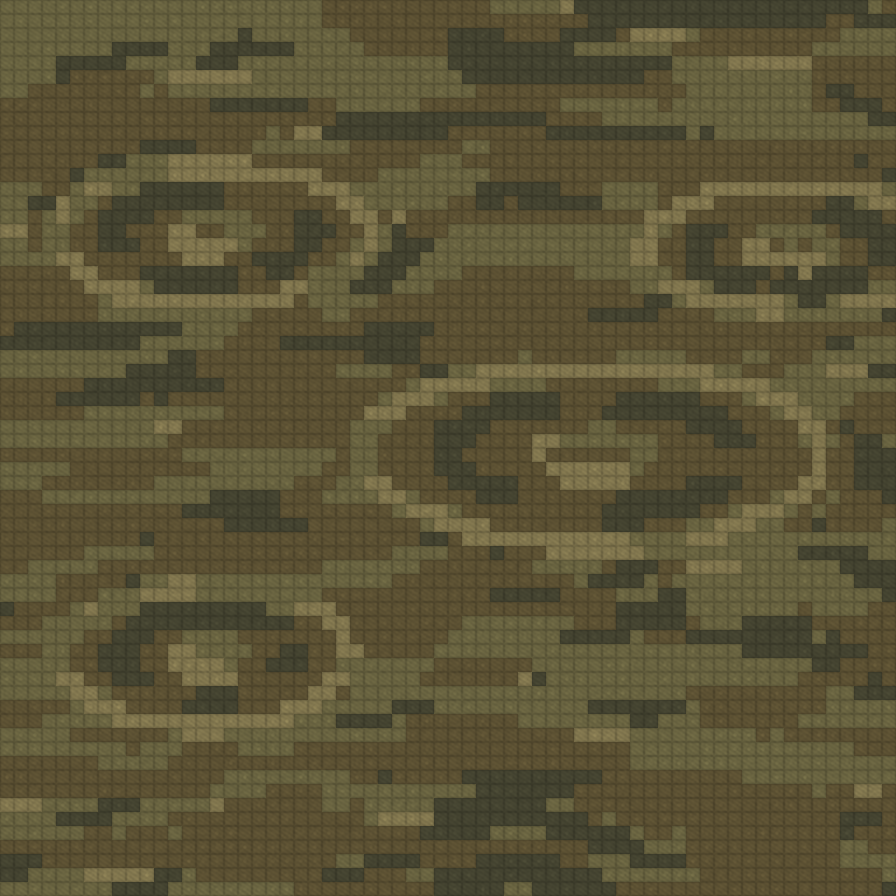
Write a WebGL 1 fragment shader that draws this pattern.

```glsl
precision highp float;
// Woven pixel camouflage: stepped horizontal streaks with broken oval eye rings.

uniform vec2 u_resolution;

const float CELLS = 64.0;              // camouflage cells across the canvas
const vec3 DARK  = vec3(0.268, 0.265, 0.190);
const vec3 BROWN = vec3(0.362, 0.318, 0.199);
const vec3 GREEN = vec3(0.412, 0.390, 0.252);
const vec3 TAN   = vec3(0.505, 0.462, 0.305);

const vec2 STREAK_SIZE = vec2(9.0, 2.0); // in cells
const float DARK_LEVEL = 0.635;
const float GREEN_LEVEL = 0.56;
const float TAN_CHANCE = 0.045;
const float RUN_LENGTH = 4.0;

const int EYE_COUNT = 4;               // eyes: centre xy, radii zw, in cells
const vec4 EYE_A = vec4(15.0, 47.2, 11.3, 4.9);
const vec4 EYE_B = vec4(56.6, 46.2, 10.4, 4.4);
const vec4 EYE_C = vec4(42.2, 31.5, 16.3, 6.5);
const vec4 EYE_D = vec4(14.7, 17.2, 10.6, 4.9);

const float SEAM_WIDTH = 0.09;         // in cells
const float SEAM_SHADE = 0.13;
const float STUD_LIGHT = 0.12;
const float TWILL_SHADE = 0.035;
const float GRAIN_SHADE = 0.09;

float hash(vec2 p) {
  vec3 q = fract(vec3(p.xyx) * 0.1031);
  q += dot(q, q.yzx + 33.33);
  return fract((q.x + q.y) * q.z);
}

float noise(vec2 p) {
  vec2 i = floor(p), f = fract(p);
  f = f * f * (3.0 - 2.0 * f);
  float low = mix(hash(i), hash(i + vec2(1.0, 0.0)), f.x);
  float high = mix(hash(i + vec2(0.0, 1.0)), hash(i + 1.0), f.x);
  return mix(low, high, f.y);
}

// One random value per horizontal run of cells.
float runHash(vec2 cell, float runLength, float seed) {
  float shift = hash(vec2(cell.y, seed)) * runLength;
  return hash(vec2(floor((cell.x + shift) / runLength) + seed, cell.y));
}

// Long noise patches, bent into slanting steps and frayed row by row.
float streak(vec2 cell, float seed) {
  float bend = 9.0 * (noise(cell * vec2(0.055, 0.04) + seed) - 0.5);
  float fray = 4.0 * (hash(vec2(cell.y, seed + 5.0)) - 0.5);
  vec2 p = (cell + vec2(fray, bend)) / STREAK_SIZE;
  return noise(p + seed) + 0.2 * (runHash(cell, RUN_LENGTH, seed) - 0.5);
}

vec3 camouflage(vec2 cell) {
  vec3 color = BROWN;
  if (streak(cell, 17.0) > GREEN_LEVEL) color = GREEN;
  if (streak(cell, 71.0) > DARK_LEVEL) return DARK;
  if (runHash(cell, 6.0, 43.0) < TAN_CHANCE && color == GREEN) color = TAN;
  return color;
}

vec4 eyeShape(int index) {
  if (index == 0) return EYE_A;
  if (index == 1) return EYE_B;
  if (index == 2) return EYE_C;
  return EYE_D;
}

// Tan outer ring, dark inner ring and a small hooked core.
vec3 drawEye(vec3 color, vec2 cell, vec4 eye) {
  vec2 q = (cell + 0.5 - eye.xy) / eye.zw;
  float r = max(length(q), 0.001);
  if (r > 1.35) return color;
  vec2 direction = q / r;
  float cellsPerRadius = 1.0 / length(direction / eye.zw);
  float gate = noise(direction * 2.6 + eye.xy);
  float wobble = 0.09 * (noise(direction * 1.7 + eye.yx) - 0.5);
  r += wobble;
  float rim = (r - 1.0) * cellsPerRadius;
  float iris = (r - 0.62) * cellsPerRadius;
  float core = (r - 0.22) * cellsPerRadius;

  if (r < 1.13) color = BROWN;
  if (abs(rim) < 1.1 && gate < 0.72) color = GREEN;
  if (abs(rim) < 0.65 && gate > 0.36) color = TAN;
  if (abs(iris) < 1.1 && gate < 0.70) color = DARK;
  if (abs(core) < 0.8) color = direction.x + direction.y > 0.1 ? GREEN : TAN;
  return color;
}

// Brightness of the cloth: seams, studs, diagonal twill and grain.
float cloth(vec2 p) {
  vec2 f = fract(p);
  vec2 edge = min(f, 1.0 - f);
  vec2 seam = 1.0 - smoothstep(SEAM_WIDTH * 0.5, SEAM_WIDTH * 1.5, edge);
  float stud = 1.0 - smoothstep(0.06, 0.18, length(f - 0.5));
  float twill = sin(6.2832 * (p.x * 2.0 + p.y * 3.0));
  float grain = noise(p * 6.0) - 0.5;
  return 1.0 - SEAM_SHADE * max(seam.x, seam.y) + TWILL_SHADE * twill
    + STUD_LIGHT * stud * hash(floor(p) + 9.0) + GRAIN_SHADE * grain;
}

vec3 fabric(vec2 p) {
  vec2 cell = floor(p);
  vec3 color = camouflage(cell);
  for (int i = 0; i < EYE_COUNT; i++) color = drawEye(color, cell, eyeShape(i));
  return color * cloth(p);
}

void main() {
  float scale = CELLS / min(u_resolution.x, u_resolution.y);
  vec3 sum = vec3(0.0);
  for (int i = 0; i < 4; i++) {        // four samples smooth the cell edges
    vec2 offset = vec2(mod(float(i), 2.0), floor(float(i) * 0.5)) * 0.5 - 0.25;
    sum += fabric((gl_FragCoord.xy + offset) * scale);
  }
  gl_FragColor = vec4(sum * 0.25, 1.0);
}
```
